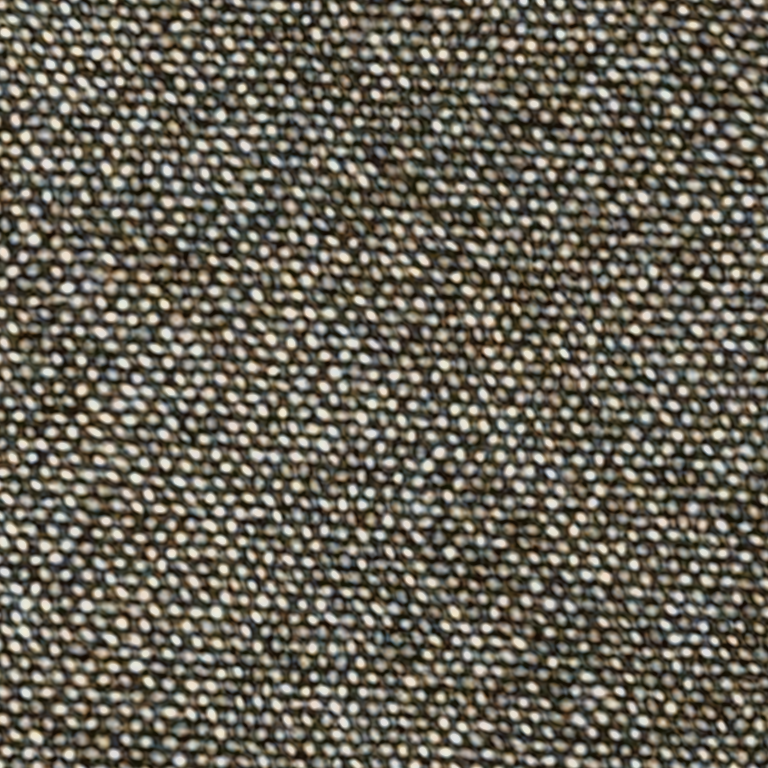
This texture is drawn by a Shadertoy shader. Its source:

```glsl
// Coarse tweed cloth: a wavy plain weave of cream knots over dark brown thread.
#define COLUMNS 76.0
#define ROWS 53.0
#define KNOT_SIZE vec2(0.0074, 0.0069)
#define JITTER 0.22
#define WAVE vec2(0.028, 0.013)
#define KNOT_LIGHT 0.74
#define GROUND_LIGHT 0.18
#define GAP_SHADE 0.085
#define FIBRE_GRAIN 0.23
#define COLOUR_FLECK 0.17
#define WARM_TINT vec3(0.018, 0.0, -0.048)

// Integer hash: four values in 0..1 for each lattice cell
vec4 hash4(vec2 cell, uint seed) {
    uvec4 v = uvec4(uint(int(cell.x)), uint(int(cell.y)), seed, seed + 17u);
    v = v * 1664525u + 1013904223u;
    v.x += v.y * v.w; v.y += v.z * v.x; v.z += v.x * v.y; v.w += v.y * v.z;
    v ^= v >> 16u;
    v.x += v.y * v.w; v.y += v.z * v.x; v.z += v.x * v.y; v.w += v.y * v.z;
    return vec4(v >> 8u) / 16777216.0;
}

// Four independent channels of smooth value noise, centred on zero
vec4 valueNoise(vec2 p, uint seed) {
    vec2 cell = floor(p);
    vec2 f = fract(p);
    f = f * f * (3.0 - 2.0 * f);
    vec4 lower = mix(hash4(cell, seed), hash4(cell + vec2(1, 0), seed), f.x);
    vec4 upper = mix(hash4(cell + vec2(0, 1), seed), hash4(cell + vec2(1, 1), seed), f.x);
    return mix(lower, upper, f.y) - 0.5;
}

// Light from the knots near p; y carries their warm or cool shift
vec2 weave(vec2 p, float regionLight) {
    vec2 grid = vec2(COLUMNS, ROWS);
    vec2 home = floor(p * grid);
    vec2 sum = vec2(0.0);
    for (int y = -1; y <= 1; y++) {
        for (int x = -1; x <= 1; x++) {
            vec2 cell = home + vec2(x, y);
            vec4 rnd = hash4(cell, 3u);
            vec4 shape = hash4(cell, 29u);
            bool raised = mod(cell.x + cell.y, 2.0) < 0.5;

            // Rounded knot leaning down to the right
            vec2 d = p - (cell + 0.5 + JITTER * (rnd.xy - 0.5)) / grid;
            d.y += d.x * (shape.x - 0.2) * 0.5;
            vec2 size = KNOT_SIZE * (0.85 + 0.30 * shape.yz);
            float light = KNOT_LIGHT * (0.66 + 0.64 * rnd.z) + regionLight;
            float shade = GAP_SHADE;
            if (!raised) {
                size *= 0.75;
                light = 0.04 + 0.34 * rnd.z;
                shade = 0.0;
            }

            // Bright core inside a dark rim
            float r = length(d / size);
            float core = light * exp(-pow(r, 2.4));
            float rim = shade * exp(-10.0 * (r - 1.45) * (r - 1.45));
            sum += vec2(core - rim, core * (rnd.w - 0.5));
        }
    }
    return sum;
}

void mainImage(out vec4 fragColor, in vec2 fragCoord) {
    vec2 uv = fragCoord / iResolution.y;

    // Slow drift of the threads
    vec4 broad = valueNoise(uv * 3.6 + 5.0, 7u);
    vec4 local = valueNoise(uv * 11.0 + 2.0, 11u);
    vec2 p = uv + WAVE * (broad.xy + 0.28 * local.xy);
    p += vec2(0.06 * uv.y, 0.05 * uv.x);

    // Worn and shaded regions
    float regionLight = 0.15 * broad.z + 0.13 * local.z + 0.06 * (0.5 - uv.x);
    vec2 knots = weave(p, regionLight);

    // Fibres and coloured flecks
    vec4 fine = valueNoise(p * vec2(175.0, 190.0), 19u);
    vec4 fleck = valueNoise(p * vec2(85.0, 95.0), 23u);
    float light = GROUND_LIGHT + 0.10 * regionLight + knots.x;
    light += FIBRE_GRAIN * fine.x + 0.08 * fleck.x;

    // Soft limits keep the highlights creamy and the gaps brown
    light = max(light, 0.055 + 0.25 * light);
    light = min(light, 0.75 + 0.13 * light);
    float warmth = COLOUR_FLECK * (fleck.y + 0.6 * fine.y) + 0.08 * knots.y + 0.04 * local.w;
    warmth *= smoothstep(0.0, 0.30, light) * (1.0 - 0.35 * smoothstep(0.6, 0.9, light));
    vec3 colour = vec3(light) + WARM_TINT + warmth * vec3(0.55, -0.02, -0.65);
    colour.g += 0.05 * fleck.z;

    fragColor = vec4(clamp(colour, 0.0, 1.0), 1.0);
}
```
